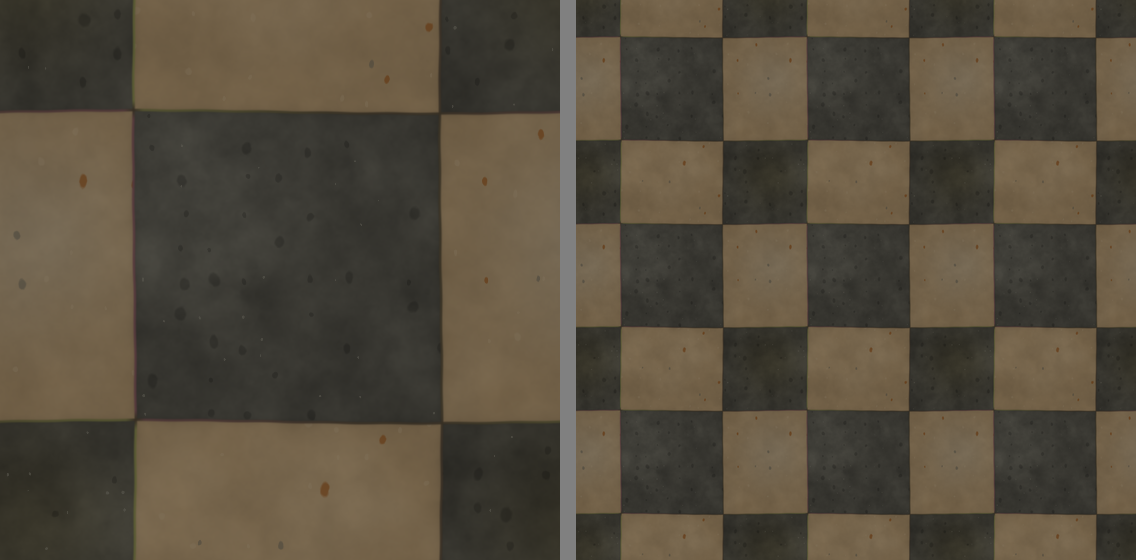
Left, the tile; right, the same tile 3 across and 3 down.
This texture is drawn by a WebGL 2 fragment shader. Its source:

```glsl
#version 300 es
precision highp float;
uniform vec2 u_resolution;
out vec4 fragColor;

const float TAU = 6.2831853;
const vec2 TILE_CENTER = vec2(0.5135, 0.5235);
const vec2 TILE_HALF = vec2(0.2735, 0.2765);
const float JOINT_HALF = 0.0022;

const vec3 TAN_STONE = vec3(0.45, 0.38, 0.28);
const vec3 PALE_STONE = vec3(0.47, 0.42, 0.34);
const vec3 DARK_STONE = vec3(0.205, 0.20, 0.178);
const vec3 GREY_STONE = vec3(0.25, 0.245, 0.22);
const vec3 RUST = vec3(0.40, 0.24, 0.10);
const vec3 GROUT = vec3(0.21, 0.18, 0.135);
const vec3 GROUT_RED = vec3(0.34, 0.22, 0.24);
const vec3 GROUT_GREEN = vec3(0.36, 0.37, 0.20);

vec3 hash3(vec2 cell, float seed) {
  vec3 p = fract(vec3(cell.xyx + seed * 7.31) * vec3(0.1031, 0.1030, 0.0973));
  p += dot(p, p.yxz + 33.33);
  return fract((p.xxy + p.yzz) * p.zyx);
}

// Soft cellular noise around zero, wrapping after n cells
float cellNoise(vec2 uv, float n, float seed) {
  vec2 p = uv * n;
  vec2 base = floor(p);
  float sum = 0.0;
  float total = 0.06;
  for (int y = -1; y <= 1; y++) {
    for (int x = -1; x <= 1; x++) {
      vec2 cell = base + vec2(x, y);
      vec3 h = hash3(mod(cell, n), seed);
      vec2 d = p - cell - mix(vec2(0.2), vec2(0.8), h.xy);
      float w = max(0.0, 1.0 - dot(d, d));
      sum += w * w * (h.z - 0.5);
      total += w * w;
    }
  }
  return 2.0 * sum / total;
}

float mottle(vec2 uv, float n, float seed) {
  float sum = 0.0;
  float gain = 0.5;
  for (int i = 0; i < 5; i++) {
    sum += gain * cellNoise(uv, n, seed + float(i));
    n *= 2.0;
    gain *= 0.62;
  }
  return sum;
}

// Sparse ragged marks, at most one per cell; radius is in canvas units
float marks(vec2 uv, float n, float density, float radius, float seed) {
  vec2 p = uv * n;
  vec2 cell = mod(floor(p), n);
  vec3 place = hash3(cell, seed);
  vec3 form = hash3(cell, seed + 5.0);
  vec2 d = (fract(p) - mix(vec2(0.35), vec2(0.65), place.xy)) / n;
  float r = radius * mix(0.35, 1.0, form.x);
  d.x *= mix(1.0, 1.8, form.y);
  return step(place.z, density) * (1.0 - smoothstep(0.55 * r, r, length(d)));
}

// Wrapped round glow, brightest at its center
float glow(vec2 uv, vec2 center, float radius) {
  vec2 d = fract(uv - center + 0.5) - 0.5;
  return exp(-dot(d, d) / (radius * radius));
}

vec3 lightStone(vec2 uv, vec2 ragged, float cloud, float grain) {
  float pale = 0.85 * glow(uv, vec2(0.05, 0.57), 0.17) + 0.35 * cloud;
  vec3 color = mix(TAN_STONE, PALE_STONE, clamp(pale + 0.1, 0.0, 1.0));
  color *= 1.0 + 0.07 * cloud + 0.06 * grain;
  color = mix(color, PALE_STONE * 1.08, 0.3 * marks(ragged, 19.0, 0.22, 0.010, 4.0));
  color = mix(color, DARK_STONE * 1.3, 0.5 * marks(ragged, 13.0, 0.05, 0.011, 9.0));
  return mix(color, RUST, 0.75 * marks(ragged, 11.0, 0.13, 0.019, 2.0));
}

vec3 darkStone(vec2 uv, vec2 ragged, float cloud, float grain) {
  float worn = 0.8 * glow(uv, vec2(0.32, 0.68), 0.19) + 0.6 * cloud + 0.35;
  vec3 color = mix(DARK_STONE, GREY_STONE, clamp(worn, 0.0, 1.0));
  color *= 1.0 + 0.10 * cloud + 0.17 * grain;
  color *= mix(vec3(1.0), vec3(0.95, 0.92, 0.80), glow(uv, vec2(0.04, 0.06), 0.18));
  color *= 1.0 - 0.18 * marks(ragged, 17.0, 0.35, 0.016, 6.0);
  return mix(color, GREY_STONE * 1.5, 0.5 * marks(ragged, 29.0, 0.07, 0.0045, 8.0));
}

// side is 0 or 1, telling which flank of the joint is light stone
vec3 groutColor(float side, float tint) {
  return mix(GROUT, mix(GROUT_RED, GROUT_GREEN, side), tint);
}

void main() {
  vec2 uv = gl_FragCoord.xy / u_resolution;
  float soft = 0.0012 + 0.7 / min(u_resolution.x, u_resolution.y);

  // Two unequal tiles per axis, with slightly bowed joints
  vec2 bow = vec2(0.002, 0.003) * sin(TAU * uv.yx) + 0.0005 * sin(TAU * 9.0 * uv.yx);
  vec2 offset = uv - bow - TILE_CENTER;
  vec2 inset = TILE_HALF - abs(offset);
  vec2 inside = smoothstep(-soft, soft, inset);
  float checker = inside.x + inside.y - 2.0 * inside.x * inside.y;

  // Stone surfaces
  float cloud = mottle(uv, 4.0, 1.0);
  float grain = mottle(uv, 14.0, 20.0);
  vec2 ragged = uv + 0.006 * vec2(grain, mottle(uv, 24.0, 40.0));
  vec3 color = mix(darkStone(uv, ragged, cloud, grain),
                   lightStone(uv, ragged, cloud, grain), checker);

  // Joints: tinted by their light flank, fading across the floor
  vec2 gap = abs(inset);
  color *= 1.0 - 0.10 * exp(-min(gap.x, gap.y) / 0.006);
  vec2 side = smoothstep(-0.001, 0.001, offset * inset.yx);
  vec2 tint = (0.5 + 0.5 * cos(TAU * (uv.x - 0.2))) * smoothstep(0.0, 0.02, gap.yx);
  vec2 joint = 1.0 - smoothstep(JOINT_HALF - soft, JOINT_HALF + soft, gap);
  color = mix(color, groutColor(side.y, 0.75 * tint.y), 0.85 * joint.y);
  color = mix(color, groutColor(side.x, tint.x), 0.85 * joint.x);
  fragColor = vec4(color, 1.0);
}
```
